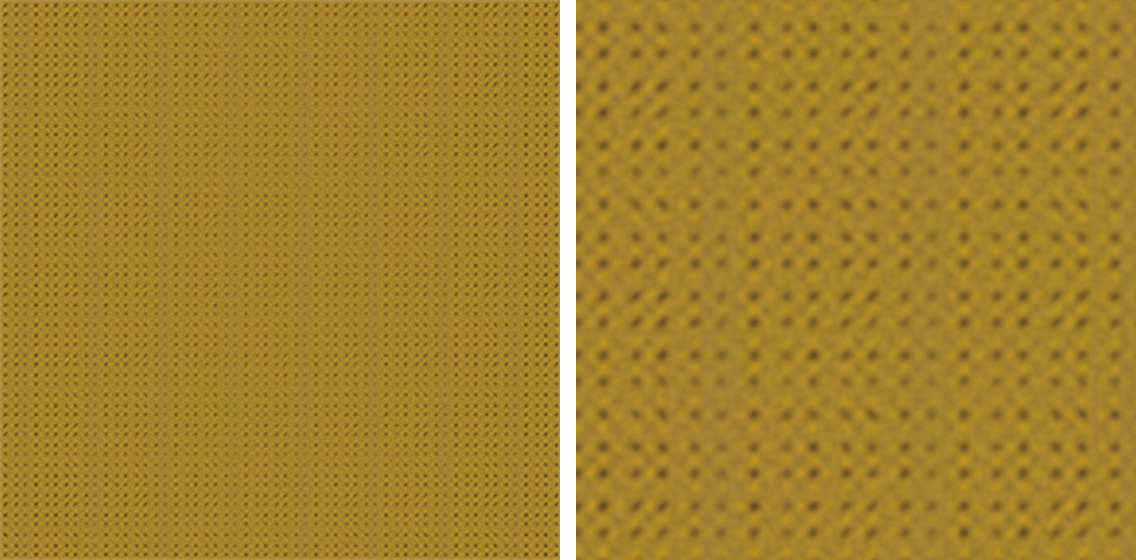
Left, the full canvas; right, a detail of the centre.
A three.js fragment shader for this texture:

```glsl
varying vec2 vUv;

float hash(vec2 p) {
  p = fract(p * vec2(0.1031, 0.1137));
  p += dot(p, p.yx + 33.33);
  return fract((p.x + p.y) * p.x * 7.31);
}

vec2 gradient(vec2 p) {
  float angle = 6.2832 * hash(p);
  return vec2(cos(angle), sin(angle));
}

float gradientNoise(vec2 p) {
  vec2 i = floor(p);
  vec2 f = fract(p);
  vec2 u = f * f * f * (f * (f * 6.0 - 15.0) + 10.0);
  vec2 e = vec2(0.0, 1.0);
  float low = mix(dot(gradient(i), f), dot(gradient(i + e.yx), f - e.yx), u.x);
  float high = mix(dot(gradient(i + e.xy), f - e.xy), dot(gradient(i + 1.0), f - 1.0), u.x);
  return mix(low, high, u.y);
}

// Centre moved onto a fine grid of 32 threads per 7 stitches
vec2 snapToThread(vec2 centre) {
  return (floor(centre * 32.0 / 7.0) + 0.5) * 7.0 / 32.0;
}

// Soft spot at a snapped centre, weaker where it had to move;
// positive slant stretches it along the rising diagonal
float spot(vec2 p, vec2 centre, float radius, float slant) {
  vec2 snapped = snapToThread(centre);
  vec2 moved = abs(snapped - centre) * 32.0 / 7.0;
  vec2 d = p - snapped;
  vec2 q = vec2(d.x + d.y, d.y - d.x) * 0.7071;
  q *= vec2(1.0 - slant, 1.0 + slant);
  return exp(-dot(q, q) / (radius * radius)) * (1.0 - 0.5 * moved.x - 0.35 * moved.y);
}

void main() {
  vec3 ochre = vec3(0.648, 0.516, 0.17);
  vec3 gold = vec3(0.80, 0.62, 0.08);
  vec3 brown = vec3(0.36, 0.25, 0.13);
  vec3 greyThread = vec3(0.60, 0.485, 0.27);

  // 56 stitches each way, grouped in 8 bands of 7
  vec2 stitch = vUv * 56.0;
  vec2 band = fract((stitch - vec2(2.3, 3.2)) / 7.0);
  vec2 seamDistance = min(band, 1.0 - band) * 7.0;
  float seam = exp(-seamDistance.x * seamDistance.x * 2.5);
  float fadedRow = exp(-seamDistance.y * seamDistance.y * 0.8);

  // Relief is strongest near the rim and weak in the middle
  vec2 fromCentre = abs(vUv - 0.5) * 2.0;
  float relief = 0.82 + 0.42 * pow(fromCentre.x, 2.0) + 0.18 * pow(fromCentre.y, 3.0);
  relief *= (1.0 - 0.35 * seam) * (1.0 - 0.2 * fadedRow);

  // Woven ground with broad tint changes and fine fibres
  float tint = gradientNoise(vUv * 9.0) + 0.5 * gradientNoise(vUv * 23.0 + 7.0);
  vec3 color = ochre + vec3(0.014, -0.01, 0.022) * tint;
  color += vec3(0.06, 0.05, 0.03) * gradientNoise(stitch * 3.4);

  // Grey threads between the columns and rows
  vec2 gap = abs(fract(stitch) - 0.5);
  float thread = smoothstep(0.34, 0.5, gap.x) + 0.4 * smoothstep(0.38, 0.5, gap.y);
  color = mix(color, greyThread, 0.22 * thread + 0.22 * seam);

  // Dark holes with gold knots beside them, slanted where two bands meet
  float hole = 0.0;
  float knot = 0.0;
  vec2 cell = floor(stitch);
  for (int y = -1; y <= 1; y++) {
    for (int x = -1; x <= 1; x++) {
      vec2 id = cell + vec2(float(x), float(y));
      float vary = hash(id + 3.0);
      vec2 turn = cos((id + vec2(0.5, 1.5)) * 6.2832 / 7.0);
      float slant = 0.06 + 0.28 * max(turn.x, 0.0) * turn.y;
      hole += spot(stitch, id + vec2(0.6, 0.5), 0.18, slant) * (0.85 + 0.3 * vary);
      knot += spot(stitch, id + vec2(0.1, 0.5), 0.17, slant) * (0.55 + 0.3 * vary);
      knot += spot(stitch, id + vec2(0.6, 0.0), 0.18, slant) * (0.9 - 0.3 * vary);
      hole += spot(stitch, id + vec2(0.1, 0.0), 0.15, -slant) * 0.22;
    }
  }
  color = mix(color, gold, clamp(knot * relief, 0.0, 1.0));
  color = mix(color, brown, clamp(hole * relief, 0.0, 0.9));

  // Pale rim
  vec2 rim = min(vUv, 1.0 - vUv);
  float edge = 1.0 - smoothstep(0.002, 0.005, min(rim.x, rim.y));
  color = mix(color, vec3(0.7, 0.6, 0.32), 0.6 * edge);

  gl_FragColor = vec4(color, 1.0);
}
```
